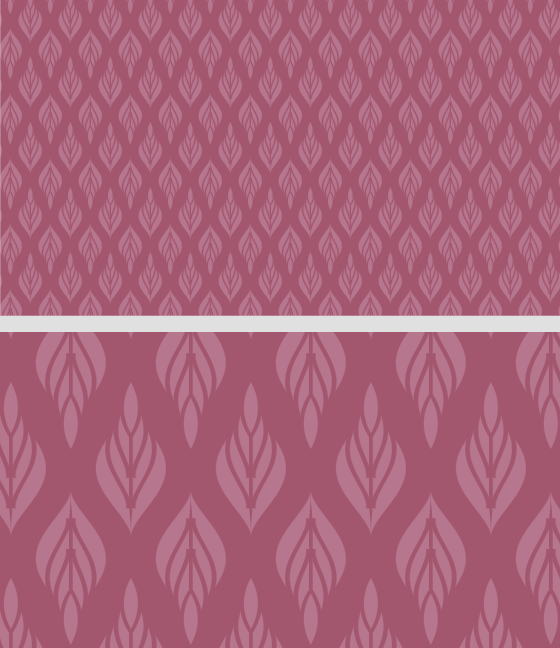
Top: the whole. Bottom: its middle third, enlarged.
Give the GLSL for this pattern, as a Shadertoy shader.

```glsl
// Damask of flame-shaped leaves in staggered columns, alternately upright and inverted.

const float PI = 3.14159265;
const vec2 PITCH = vec2(82.29, 134.2);  // spacing on a canvas 1152 units wide
const float LEAF = 105.0;               // leaf length
const float GAP = 2.6;                  // width of the veins

// Signed distance to an ogee outline spanning base to top, pointed at both ends.
float ogee(float x, float y, float base, float top, float halfWidth) {
    float t = clamp((y - base) / (top - base), 0.0, 1.0);
    float w = halfWidth * pow(max(sin(PI * t), 0.0), 1.5);
    return max(0.8 * (x - w), max(base - y, y - top));
}

// Signed distance to one leaf: stem end at the origin, tip at (0, LEAF).
float leaf(vec2 p) {
    float x = abs(p.x), y = p.y;

    // Teardrop bud at the tip
    float s = (y - 87.5) / 17.5;
    float d = 0.9 * (x - 4.8 * (1.0 - s * s));

    // Stem, tapering to nothing at the base
    float stem = max(x - 0.5 * GAP * smoothstep(2.0, 24.0, y), y - 72.0);

    // Nested pairs of petals, each wrapped around the pair inside it
    float cut = min(stem, d - GAP);
    for (int i = 2; i >= 0; i--) {
        float k = float(i);
        float outline = ogee(x, y, 21.0 * k, 92.0 + 5.0 * k, 24.0 * pow(0.6, k));
        d = min(d, max(outline, -cut));
        cut = min(cut, outline - GAP);
    }
    return d;
}

// Repeats a leaf from its stem end; dir is 1 for upright, -1 for inverted.
float leafGrid(vec2 p, vec2 base, float dir) {
    vec2 q = (p - base) * vec2(1.0, dir);
    vec2 margin = vec2(0.5 * PITCH.x, 0.5 * (PITCH.y - LEAF));
    return leaf(mod(q + margin, PITCH) - margin);
}

void mainImage(out vec4 fragColor, in vec2 fragCoord) {
    float pixel = 1152.0 / iResolution.x;
    vec2 p = fragCoord * pixel;

    float d = min(leafGrid(p, vec2(62.3, 294.0), 1.0),
                  leafGrid(p, vec2(21.1, 324.0), -1.0));

    // Pale leaves on a rose ground
    float cover = clamp(0.5 - d / pixel, 0.0, 1.0);
    vec3 color = mix(vec3(0.635, 0.34, 0.435), vec3(0.715, 0.465, 0.555), cover);

    // Faint pale edge along the left and bottom
    float edge = clamp(0.5 - (min(p.x, p.y) - 1.5) / pixel, 0.0, 1.0);
    color = mix(color, vec3(0.87, 0.8, 0.83), 0.45 * edge);
    fragColor = vec4(color, 1.0);
}
```
